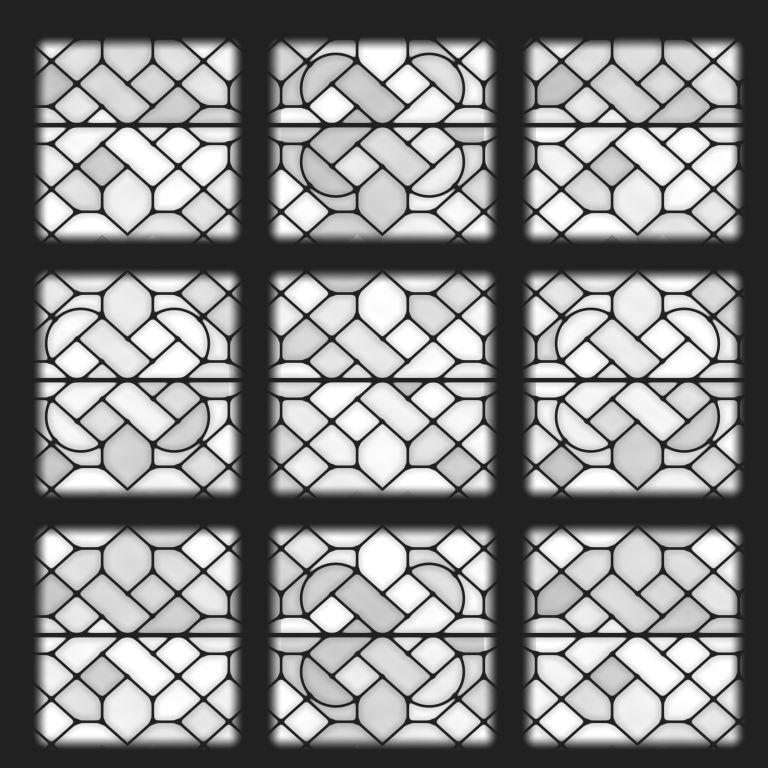
Write a WebGL 1 fragment shader that draws this pattern.

```glsl
precision highp float;
// Nine soft-edged window panes of pale leaded glass on a dark wall.
// Leading follows a diagonal lattice, folded left-right and turned half a
// circle about a middle bar; every other pane adds four round arcs.

uniform vec2 u_resolution;

const vec2  PITCH        = vec2(0.332);          // spacing of the panes
const vec2  FIRST_CENTRE = vec2(0.166, 0.173);
const vec2  FRAME_LOW    = vec2(0.0456, 0.026);  // outer limits of the glass
const vec2  FRAME_HIGH   = vec2(0.9675, 0.9505);
const vec2  PANE_HALF    = vec2(0.148);
const float PANE_DROP    = 0.005;                // panes hang below their bar
const float PANE_CORNER  = 0.017;
const float PANE_FADE    = 0.018;

const vec2  LATTICE      = vec2(0.033, 0.0295);  // lattice step
const float LATTICE_BASE = 0.0243;               // height of row 0 over the bar
const vec2  RING_CENTRE  = vec2(0.0608, 0.0234);
const float RING_RADIUS  = 0.0451;

const float LEAD_HALF    = 0.0017;
const float BAR_EXTRA    = 0.0012;
const float LEAD_SOFT    = 0.0009;
const float WELD         = 600.0;                // higher gives sharper joints

const float DARK         = 0.13;
const float GLASS_LOW    = 0.73;
const float GLASS_HIGH   = 1.0;

float hash(vec2 id, vec2 kind, float side) {
  float n = dot(id, vec2(12.99, 78.23)) + dot(kind, vec2(3.7, 9.2)) + 5.3 * side;
  return fract(sin(n) * 43758.5);
}

// Weld weight of a lead strip between two lattice points
float lead(vec2 p, vec2 a, vec2 b) {
  vec2 ap = p - a * LATTICE;
  vec2 ab = (b - a) * LATTICE;
  float t = clamp(dot(ap, ab) / dot(ab, ab), 0.0, 1.0);
  return exp(-WELD * length(ap - ab * t));
}

// Distance to the nearest lead, with filled joints
float leading(vec2 p, bool ringed) {
  vec2 f = vec2(abs(p.x), p.y);
  vec2 armStart = ringed ? vec2(2.85, 1.85) : vec2(2.0, 1.0);
  float w = exp(-WELD * (abs(p.y + LATTICE_BASE) - BAR_EXTRA));
  // Central hexagon
  w += lead(f, vec2(0, 1), vec2(1, 2));
  w += lead(f, vec2(1, 2), vec2(1, 3));
  w += lead(f, vec2(1, 3), vec2(0, 4));
  w += lead(f, vec2(1, 3), vec2(2, 3));
  // Long diagonals
  w += lead(f, vec2(1, 2), vec2(3, 0));
  w += lead(f, vec2(2, 3), vec2(4, 1));
  w += lead(f, vec2(0.18, -0.82), vec2(2, 1));
  w += lead(f, armStart, vec2(5, 4));
  w += lead(f, vec2(2, 3), vec2(3.6, 4.6));
  w += lead(f, vec2(2.4, 4.6), vec2(5, 2));
  // Side pieces
  w += lead(f, vec2(3, 0), vec2(2.18, -0.82));
  w += lead(f, vec2(3, 0), vec2(4, 0));
  w += lead(f, vec2(4, 0), vec2(4, 1));
  w += lead(f, vec2(4, 1), vec2(5, 2));
  w += lead(f, vec2(4, 0), vec2(5, -0.6));
  // Unmirrored strips that make the basket weave
  w += lead(p, vec2(0, 1), vec2(1, 0));
  w += lead(p, vec2(-1, 0), vec2(-1.82, -0.82));
  vec2 g = f / LATTICE;
  if (ringed && g.x + g.y > 3.0)
    w += exp(-WELD * abs(length(f - RING_CENTRE) - RING_RADIUS));
  return -log(w) / WELD;
}

// Lattice diamond under p, merged into its whole piece of glass
vec2 pieceId(vec2 p, bool ringed) {
  float side = p.x < 0.0 ? -1.0 : 1.0;
  vec2 f = vec2(abs(p.x), p.y);
  vec2 g = f / LATTICE;
  vec2 m = floor(vec2(g.x + g.y, g.x - g.y) * 0.5 + 0.5);
  vec2 k = vec2(m.x + m.y, m.x - m.y);
  if (side < 0.0 && k == vec2(1, 1)) k = vec2(0);
  if (side > 0.0 && k == vec2(1, -1)) k = vec2(2, 0);
  if (k == vec2(1, 3)) k = g.x < 1.0 && g.x + g.y < 4.0 ? vec2(0, 2)
                         : (g.y < 3.0 ? vec2(2, 2) : vec2(2, 4));
  if (k == vec2(0, 4)) k = g.x + g.y < 4.0 ? vec2(0, 2) : vec2(2, 4);
  if (k == vec2(4, 0)) k = g.x > 4.0 ? vec2(5, 1)
                         : (g.y < 0.0 ? vec2(3, -1) : vec2(3, 1));
  if (ringed && g.x + g.y > 3.0 && length(f - RING_CENTRE) < RING_RADIUS)
    k = vec2(2.5);
  return vec2(k.x * side, k.y);
}

void main() {
  vec2 uv = gl_FragCoord.xy / u_resolution;
  float px = 1.0 / min(u_resolution.x, u_resolution.y);
  vec2 pane = clamp(floor((uv - FIRST_CENTRE) / PITCH + 0.5), 0.0, 2.0);
  vec2 centre = FIRST_CENTRE + pane * PITCH;
  bool ringed = mod(pane.x + pane.y, 2.0) > 0.5;

  // Rounded pane, trimmed by the outer frame
  vec2 drop = vec2(0.0, PANE_DROP);
  vec2 low = max(centre - drop - PANE_HALF, FRAME_LOW);
  vec2 high = min(centre - drop + PANE_HALF, FRAME_HIGH);
  vec2 q = abs(uv - 0.5 * (low + high)) - 0.5 * (high - low) + PANE_CORNER;
  float rim = length(max(q, 0.0)) + min(max(q.x, q.y), 0.0) - PANE_CORNER;
  float light = smoothstep(-0.004, PANE_FADE, -rim);

  // The lower half is the upper half turned around
  vec2 local = uv - centre;
  float turn = local.y < 0.0 ? -1.0 : 1.0;
  vec2 p = local * turn - vec2(0.0, LATTICE_BASE);
  float d = leading(p, ringed);

  // Shade of each piece, with faint clouding and dimmer edges
  float h = hash(pieceId(p, ringed), mod(pane, 2.0), turn);
  float cloud = sin(uv.x * 71.0 + 2.0 * sin(uv.y * 53.0)) * sin(uv.y * 89.0 + uv.x * 37.0);
  float glass = mix(GLASS_LOW, GLASS_HIGH, sqrt(h)) + 0.015 * cloud;
  glass *= mix(0.88, 1.03, smoothstep(0.0, 0.013, d));

  float soft = max(LEAD_SOFT, 0.7 * px);
  float open = smoothstep(LEAD_HALF - soft, LEAD_HALF + soft, d);
  float value = mix(DARK, min(glass, 1.0), open * light);
  gl_FragColor = vec4(vec3(value), 1.0);
}
```
